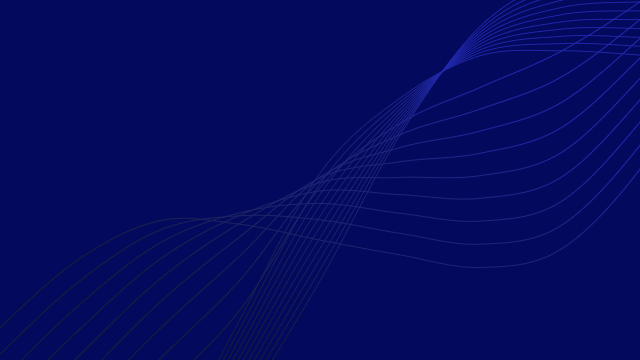
This background is drawn by a Shadertoy shader. Its source:

```glsl
// Two families of fine lines sweeping over a deep blue field.
// Each family blends between guide splines (Catmull-Rom over evenly spaced knots),
// and every line is drawn by its approximate distance, tinted along the diagonal.

const vec3 FIELD_BLUE  = vec3(0.012, 0.036, 0.360);
const vec3 LINE_DARK   = vec3(0.095, 0.125, 0.205);
const vec3 LINE_MIDDLE = vec3(0.115, 0.140, 0.460);
const vec3 LINE_BRIGHT = vec3(0.125, 0.155, 0.690);

const int   WIDE_LINES   = 9;
const int   NARROW_LINES = 11;
const float WIDE_HALF    = 0.00145;  // half widths, in canvas heights
const float NARROW_HALF  = 0.00125;
const float ASPECT       = 16.0 / 9.0;
const int   KNOTS        = 11;
const float SPANS        = 8.0;      // knot spans across the canvas

// Heights of the lower, middle and upper guides of the wide family;
// the first and last knots lie one span outside the canvas.
const vec3 WIDE_GUIDES[KNOTS] = vec3[KNOTS](
    vec3(-0.134, -0.458, -0.782), vec3(0.090, -0.215, -0.539),
    vec3( 0.282,  0.014, -0.308), vec3(0.387,  0.225, -0.090),
    vec3( 0.377,  0.380,  0.139), vec3(0.333,  0.493,  0.479),
    vec3( 0.292,  0.507,  0.657), vec3(0.257,  0.512,  0.757),
    vec3( 0.306,  0.574,  0.856), vec3(0.530,  0.782,  0.995),
    vec3( 0.884,  1.046,  1.162));

// Heights of the left and right guides of the narrow, twisting family.
const vec2 NARROW_GUIDES[KNOTS] = vec2[KNOTS](
    vec2(-1.640, -1.580), vec2(-1.199, -1.220), vec2(-0.759, -0.863),
    vec2(-0.319, -0.505), vec2( 0.113, -0.146), vec2( 0.519,  0.220),
    vec2( 0.727,  0.625), vec2( 0.845,  0.926), vec2( 0.859,  1.058),
    vec2( 0.847,  1.093), vec2( 0.829,  1.104));

// Catmull-Rom weights of four neighbouring knots, and their derivative
vec4 splineWeights(float f) {
    float f2 = f * f, f3 = f2 * f;
    return 0.5 * vec4(-f3 + 2.0 * f2 - f, 3.0 * f3 - 5.0 * f2 + 2.0,
                      -3.0 * f3 + 4.0 * f2 + f, f3 - f2);
}

vec4 splineSlopes(float f) {
    float f2 = f * f;
    return 0.5 * vec4(-3.0 * f2 + 4.0 * f - 1.0, 9.0 * f2 - 10.0 * f,
                      -9.0 * f2 + 8.0 * f + 1.0, 3.0 * f2 - 2.0 * f);
}

vec3 wideGuides(int i, vec4 w) {
    return WIDE_GUIDES[i] * w.x + WIDE_GUIDES[i + 1] * w.y
         + WIDE_GUIDES[i + 2] * w.z + WIDE_GUIDES[i + 3] * w.w;
}

vec2 narrowGuides(int i, vec4 w) {
    return NARROW_GUIDES[i] * w.x + NARROW_GUIDES[i + 1] * w.y
         + NARROW_GUIDES[i + 2] * w.z + NARROW_GUIDES[i + 3] * w.w;
}

// Quadratic through three guides at t = 0, 0.5 and 1
float blendGuides(vec3 g, float t) {
    return dot(g, vec3((1.0 - t) * (1.0 - 2.0 * t), 4.0 * t * (1.0 - t),
                       t * (2.0 * t - 1.0)));
}

// Share of a pixel covered by a line whose height differs by dy
float lineCoverage(float dy, float slope, float halfWidth, float pixel) {
    float d = abs(dy) / sqrt(1.0 + slope * slope);
    return clamp((halfWidth - d) / pixel + 0.5, 0.0, 1.0)
         - clamp((-halfWidth - d) / pixel + 0.5, 0.0, 1.0);
}

void mainImage(out vec4 fragColor, in vec2 fragCoord) {
    float pixel = 1.0 / iResolution.y;
    vec2 uv = fragCoord / iResolution.xy;

    // Locate the spline span and evaluate the guides there
    float knot = uv.x * SPANS;
    int span = int(clamp(floor(knot), 0.0, SPANS - 1.0));
    float f = knot - float(span);
    vec4 weights = splineWeights(f);
    vec4 slopes = splineSlopes(f) * SPANS / ASPECT;
    vec3 wide = wideGuides(span, weights), wideSlope = wideGuides(span, slopes);
    vec2 narrow = narrowGuides(span, weights), narrowSlope = narrowGuides(span, slopes);

    // Gather the lines of both families
    float clear = 1.0;
    for (int i = 0; i < WIDE_LINES; i++) {
        float t = float(i) / float(WIDE_LINES - 1);
        clear *= 1.0 - lineCoverage(uv.y - blendGuides(wide, t),
                                    blendGuides(wideSlope, t), WIDE_HALF, pixel);
    }
    for (int i = 0; i < NARROW_LINES; i++) {
        float t = float(i) / float(NARROW_LINES - 1);
        clear *= 1.0 - lineCoverage(uv.y - mix(narrow.x, narrow.y, t),
                                    mix(narrowSlope.x, narrowSlope.y, t), NARROW_HALF, pixel);
    }

    // Tint from dark at the lower left to bright at the upper right
    float diagonal = 0.5 * (uv.x + uv.y);
    vec3 lineColor = mix(LINE_DARK, LINE_MIDDLE, smoothstep(0.15, 0.52, diagonal));
    lineColor = mix(lineColor, LINE_BRIGHT, smoothstep(0.52, 0.82, diagonal));

    fragColor = vec4(mix(lineColor, FIELD_BLUE, clear), 1.0);
}
```
